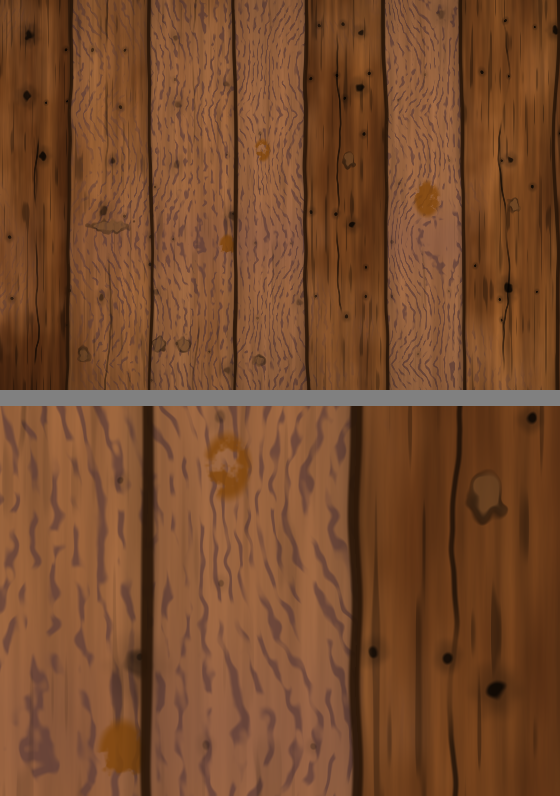
Top, the full canvas; bottom, a detail of the centre.
Reproduce this texture procedurally as a WebGL 2 fragment shader.

```glsl
#version 300 es
precision highp float;
// Weathered vertical planks: mirrored oak grain beside stained, knotty pine.
uniform vec2 u_resolution;
out vec4 fragColor;

float hash(vec2 p) {
  vec3 q = fract(p.xyx * vec3(0.1031, 0.1030, 0.0973));
  q += dot(q, q.yzx + 33.33);
  return fract((q.x + q.y) * q.z);
}

float noise(vec2 p) {
  vec2 i = floor(p), f = fract(p);
  f = f * f * (3.0 - 2.0 * f);
  return mix(mix(hash(i), hash(i + vec2(1, 0)), f.x),
             mix(hash(i + vec2(0, 1)), hash(i + vec2(1, 1)), f.x), f.y);
}

float fbm(vec2 p) {
  float sum = 0.0, amp = 0.5;
  for (int i = 0; i < 4; i++) {
    sum += amp * noise(p);
    p = p * 2.03 + 17.3;
    amp *= 0.5;
  }
  return sum / 0.9375;
}

// Seam positions in units of canvas height, gently bowed along their length
float seamX(int k, float y) {
  float seams[7] = float[](0.181, 0.388, 0.605, 0.785, 0.988, 1.189, 1.427);
  return seams[k] + 0.02 * (noise(vec2(float(k) * 7.3 + 2.0, y * 3.2)) - 0.5)
                  + 0.004 * (noise(vec2(float(k) * 3.7, y * 14.0)) - 0.5);
}

// Tall wavy growth lines, reflected across evenly spaced horizontal axes
float oakLines(vec2 p, float id, float mirrorY) {
  float f = p.x * 52.0 + 5.5 * noise(vec2(p.x * 8.0 + id * 5.7, mirrorY * 5.0 + id))
          + 0.5 * noise(p * vec2(110.0, 75.0));
  float line = abs(fract(f) - 0.5);
  float dashes = smoothstep(0.2, 0.6, noise(vec2(p.x * 130.0 + p.y * 30.0, p.y * 65.0)));
  return (1.0 - smoothstep(0.07, 0.24, line)) * dashes;
}

void main() {
  vec2 p = gl_FragCoord.xy / u_resolution.y;

  // Board index, nearest seam and position across the board
  int board = 0;
  float seam = 1.0, left = -0.01, right = 1.46;
  for (int k = 0; k < 7; k++) {
    float d = p.x - seamX(k, p.y);
    if (abs(d) < abs(seam)) seam = d;
    if (d > 0.0) { board = k + 1; left = p.x - d; }
    else right = min(right, p.x - d);
  }
  float id = float(board), across = (p.x - left) / (right - left);
  float oakShare[8] = float[](0.0, 0.5, 0.7, 1.0, 0.08, 1.0, 0.1, 0.0);
  float warmth[8] = float[](0.22, 0.72, 0.74, 0.8, 0.4, 0.8, 0.6, 0.0);
  vec2 q = p + vec2(id * 3.1, id * 1.7);

  // Shared fibre and broad stain
  float fibre = fbm(q * vec2(95.0, 5.0));
  float streak = fbm(q * vec2(24.0, 1.6));
  float stain = fbm(q * vec2(7.0, 4.0));
  float oak = oakShare[board];
  if (oak < 0.9) oak = clamp(oak + 1.1 * (stain - 0.5) + 0.25 * (0.5 - across), 0.0, 0.85);

  // Pine: brown to orange
  float tone = clamp(warmth[board] + 0.9 * (streak - 0.5) + 0.8 * (stain - 0.5), 0.0, 1.0);
  vec3 pine = mix(vec3(0.32, 0.165, 0.065), vec3(0.60, 0.365, 0.165), tone);
  pine *= 0.8 + 0.4 * fibre;

  // Oak: pinkish tan with broken violet-brown lines
  float mirrorY = abs(fract((p.y - 0.385) / 0.64 + 0.5) - 0.5) * 0.64;
  vec3 tan_ = mix(vec3(0.55, 0.345, 0.205), vec3(0.645, 0.435, 0.285), 0.3 + 0.8 * (streak - 0.2));
  tan_ *= 0.88 + 0.24 * fibre;
  tan_ = mix(tan_, vec3(0.52, 0.34, 0.28), 0.4 * exp(-pow((p.y - 0.385) / 0.08, 2.0)));
  vec3 col = mix(pine, tan_, oak);
  col = mix(col, vec3(0.345, 0.225, 0.215), 0.66 * oakLines(p, id, mirrorY) * smoothstep(0.05, 0.7, oak));

  // Short checks and one long wandering crack on each pine board
  float bare = 1.0 - 0.8 * oak;
  float checks = smoothstep(0.74, 0.9, noise(q * vec2(170.0, 11.0)));
  col *= 1.0 - 0.3 * checks * bare;
  float crackX = 0.5 + 0.15 * (hash(vec2(id, 4.0)) - 0.5) + 0.16 * (fbm(vec2(id * 9.0, p.y * 6.0)) - 0.5);
  float crack = abs(across - crackX) * (right - left);
  float gate = smoothstep(0.35, 0.6, noise(vec2(id * 5.0, p.y * 7.0))) * bare;
  col *= 1.0 - 0.6 * gate * (1.0 - smoothstep(0.0008, 0.0035, crack));

  // Scattered specks and small knots in two cell sizes
  vec2 rough = vec2(noise(p * 90.0), noise(p * 90.0 + 40.0)) - 0.5;
  for (int layer = 0; layer < 2; layer++) {
    float size = layer == 0 ? 0.07 : 0.17;
    vec2 cell = floor(p / size), seed = cell + float(layer) * 53.0;
    vec2 center = (cell + 0.3 + 0.4 * vec2(hash(seed), hash(seed + 9.0))) * size;
    float r = size * mix(0.04, 0.075, hash(seed + 21.0));
    float d = length((p - center) * vec2(1.0, 0.85) + rough * r * 0.7);
    float present = step(layer == 0 ? 0.8 : 0.5, hash(seed + 31.0)) * (1.0 - 0.65 * oak);
    col *= 1.0 - present * (0.6 * (1.0 - smoothstep(r * 0.5, r * 1.15, d)) + 0.22 * (1.0 - smoothstep(r, r * 3.2, d)));
  }

  // Large grey knots with dark rims
  vec2 knots[7] = vec2[](vec2(0.213, 0.09), vec2(0.472, 0.118), vec2(0.408, 0.118), vec2(1.318, 0.473),
                         vec2(0.663, 0.075), vec2(0.28, 0.42), vec2(0.893, 0.59));
  for (int k = 0; k < 7; k++) {
    vec2 d = (p - knots[k]) * (k == 5 ? vec2(0.3, 1.0) : vec2(1.0, 0.8)) + rough * 0.012;
    float r = length(d);
    col = mix(col, vec3(0.40, 0.27, 0.15), 0.55 * (1.0 - smoothstep(0.010, 0.017, r)));
    col *= 1.0 - 0.5 * (1.0 - smoothstep(0.001, 0.0045, abs(r - 0.014))) * noise(p * 60.0 + 5.0);
  }

  // Amber resin patches
  vec3 resin[3] = vec3[](vec3(1.095, 0.49, 0.042), vec3(0.583, 0.37, 0.026), vec3(0.673, 0.615, 0.026));
  for (int k = 0; k < 3; k++) {
    float d = length((p - resin[k].xy) * vec2(1.2, 0.85)) / resin[k].z;
    float patchy = smoothstep(0.38, 0.56, fbm(p * 55.0) + 0.2 * (1.0 - d));
    col = mix(col, vec3(0.50, 0.27, 0.04), 0.8 * patchy * (1.0 - smoothstep(0.7, 1.1, d)));
  }

  // Seam: dark gap, soft shadow and a worn pale edge
  col *= 1.0 - 0.32 * exp(-abs(seam) / 0.009);
  col += vec3(0.09, 0.06, 0.03) * exp(-pow((seam - 0.009) / 0.003, 2.0)) * noise(vec2(id, p.y * 12.0));
  float gap = 0.0028 + 0.0022 * noise(vec2(id * 4.0, p.y * 6.0));
  col = mix(col, vec3(0.16, 0.085, 0.03), 0.9 * (1.0 - smoothstep(gap - 0.0015, gap + 0.002, abs(seam))));

  // Slight darkening toward the top and bottom
  col *= 1.0 - 0.12 * pow(abs(2.0 * p.y - 1.0), 3.0);
  fragColor = vec4(col, 1.0);
}
```
